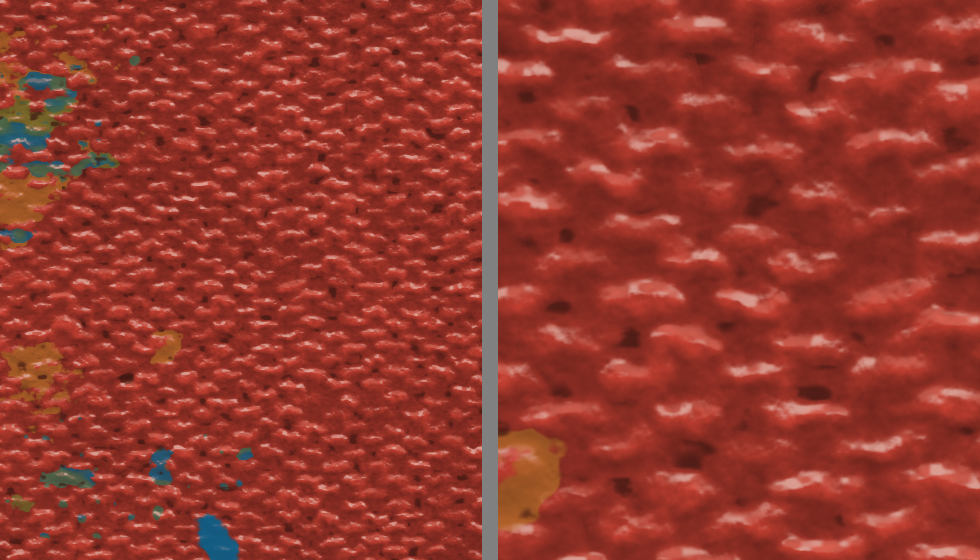
Left, the full canvas; right, a detail of the centre.
Write a Shadertoy shader that draws this texture.

```glsl
// Coarse red-painted canvas: a plain weave of soft staggered thread bumps, lit from above,
// with short wet glints and dark pinholes. Ragged ochre, green and blue paint remnants
// lie along the left side and bottom, mostly in the valleys between threads.

float hash(vec2 p) {
    vec3 q = fract(p.xyx * 0.1031);
    q += dot(q, q.yzx + 33.33);
    return fract((q.x + q.y) * q.z);
}

float noise(vec2 p) {
    vec2 i = floor(p), f = fract(p);
    f = f * f * (3.0 - 2.0 * f);
    return mix(mix(hash(i), hash(i + vec2(1, 0)), f.x),
               mix(hash(i + vec2(0, 1)), hash(i + vec2(1, 1)), f.x), f.y);
}

float fbm(vec2 p) {
    float sum = 0.0, amp = 0.53;
    for (int i = 0; i < 4; i++) {
        sum += amp * noise(p);
        p = mat2(1.6, 1.2, -1.2, 1.6) * p + 17.3;
        amp *= 0.5;
    }
    return sum;
}

// Height of the weave: 44 rows, 11.5 bumps per row, every other row shifted by half
float weave(vec2 uv) {
    vec2 q = uv * vec2(11.5, 44.0);
    q += vec2(0.25, 0.7) * (vec2(noise(uv * 9.0), noise(uv * 9.0 + 40.0)) - 0.5);
    q += vec2(0.12, 0.4) * (vec2(noise(uv * 60.0), noise(uv * 60.0 + 20.0)) - 0.5);
    float h = 0.0;
    for (int j = -1; j <= 1; j++) {
        float row = floor(q.y) + float(j);
        float x = q.x + 0.5 * mod(row, 2.0) + 0.12 * hash(vec2(row + 9.0, 7.0));
        vec2 id = vec2(floor(x), row) + 50.0;
        vec2 d = vec2(fract(x), q.y - row) - 0.5;
        d += (vec2(hash(id), hash(id + 31.0)) - 0.5) * vec2(0.14, 0.3);
        d /= vec2(0.30 + 0.08 * hash(id + 63.0), 0.5);
        h += exp(-d.x * d.x * d.x * d.x - 1.3 * d.y * d.y) * (0.55 + 0.5 * hash(id + 95.0));
    }
    return h + 0.55 * (fbm(uv * vec2(55, 85)) - 0.5);
}

// Ragged elliptical paint remnant
float stain(vec2 uv, vec2 centre, vec2 radius, float rag) {
    return smoothstep(0.0, 0.25, 1.0 - length((uv - centre) / radius) + rag);
}

// Small flecks scattered on a jittered grid, kept by chance
float flecks(vec2 uv, float density, float rag) {
    vec2 g = uv * vec2(27, 34), id = floor(g);
    vec2 d = fract(g) - 0.35 - 0.3 * vec2(hash(id + 11.0), hash(id + 23.0));
    float size = 0.06 + 0.16 * hash(id + 5.0);
    float mark = 1.0 - smoothstep(size - 0.06, size + 0.06, length(d) - 0.3 * rag);
    return mark * step(hash(id + 77.0), density);
}

void mainImage(out vec4 fragColor, in vec2 fragCoord) {
    vec2 uv = fragCoord / iResolution.xy;
    float h = weave(uv);
    float lit = h - weave(uv + vec2(0.0008, 0.003));
    float grain = fbm(uv * vec2(130, 170)) - 0.5;

    // Red ground: dark valleys, bright crowns, faint brush drag
    vec3 col = mix(vec3(0.51, 0.165, 0.13), vec3(0.70, 0.225, 0.175), smoothstep(0.05, 0.95, h));
    col *= 0.96 + 0.08 * noise(uv * 5.0) + 0.22 * grain;
    col *= 0.97 + 0.06 * noise(uv * vec2(120, 14));

    // Paint remnants, broken up by noise and by the threads
    float wear = 2.4 * (fbm(uv * vec2(27, 42)) - 0.5);
    float rag = wear - 0.7 * (h - 0.4);
    float ochre = stain(uv, vec2(0.04, 0.81), vec2(0.20, 0.18), rag - 0.5);
    ochre = max(ochre, stain(uv, vec2(0.02, 0.645), vec2(0.10, 0.06), rag));
    ochre = max(ochre, stain(uv, vec2(0.07, 0.32), vec2(0.11, 0.085), rag - 0.6));
    ochre = max(ochre, stain(uv, vec2(0.07, 0.37), vec2(0.06, 0.016), rag));
    ochre = max(ochre, stain(uv, vec2(0.345, 0.377), vec2(0.032, 0.025), rag - 0.1));
    col = mix(col, vec3(0.66, 0.40, 0.15), 0.75 * ochre);

    float green = stain(uv, vec2(0.03, 0.785), vec2(0.11, 0.05), rag);
    green = max(green, stain(uv, vec2(0.04, 0.10), vec2(0.025, 0.014), rag));
    green = max(green, stain(uv, vec2(0.22, 0.71), vec2(0.05, 0.015), rag - 0.4));
    col = mix(col, vec3(0.42, 0.40, 0.16), 0.8 * green);

    float blue = stain(uv, vec2(0.09, 0.838), vec2(0.08, 0.035), rag - 0.2);
    blue = max(blue, stain(uv, vec2(0.03, 0.748), vec2(0.10, 0.028), rag));
    blue = max(blue, stain(uv, vec2(0.08, 0.708), vec2(0.12, 0.02), rag - 0.15));
    blue = max(blue, stain(uv, vec2(0.04, 0.583), vec2(0.07, 0.010), rag));
    blue = max(blue, stain(uv, vec2(0.15, 0.147), vec2(0.05, 0.018), rag - 0.1));
    blue = max(blue, stain(uv, vec2(0.333, 0.165), vec2(0.017, 0.03), rag));
    blue = max(blue, stain(uv, vec2(0.328, 0.08), vec2(0.013, 0.016), 0.5 * rag));
    blue = max(blue, stain(uv, vec2(0.50, 0.186), vec2(0.015, 0.011), rag));
    float zone = max(1.0 - length((uv - vec2(0.22, 0.14)) / vec2(0.36, 0.14)),
                     0.6 - length((uv - vec2(0.22, 0.80)) / vec2(0.30, 0.20)));
    blue = max(blue, flecks(uv, 0.4 * zone, wear));
    vec3 teal = mix(vec3(0.09, 0.35, 0.47), vec3(0.27, 0.39, 0.29), smoothstep(0.3, 0.65, noise(uv * vec2(25, 60))));
    col = mix(col, teal, 0.88 * blue);

    // Leaning solid blue chip and a brown scab
    vec2 k = uv - vec2(0.458, 0.026);
    float chip = stain(vec2(k.x + 0.75 * k.y, k.y), vec2(0), vec2(0.040, 0.054), 0.4 * wear);
    col = mix(col, vec3(0.08, 0.36, 0.51), chip);
    col = mix(col, vec3(0.27, 0.10, 0.07), 0.8 * stain(uv, vec2(0.268, 0.322), vec2(0.022, 0.014), rag));

    // Relief light, pinholes between threads, broken pale glints on upper slopes
    col *= 1.0 + clamp(0.45 * lit, -0.16, 0.16) * (1.0 - 0.7 * chip);
    float hole = smoothstep(0.22, 0.0, h) * smoothstep(0.6, 0.85, noise(uv * vec2(45, 95) + 9.0));
    col = mix(col, vec3(0.24, 0.09, 0.07), 0.7 * hole * (1.0 - chip));
    float glint = smoothstep(0.02, 0.22, lit) * smoothstep(0.25, 0.6, h) * (1.0 - 0.8 * chip);
    float spark = smoothstep(0.42, 0.85, noise(uv * vec2(110, 210)));
    col = mix(col, vec3(0.80, 0.50, 0.44), 0.4 * glint);
    col = mix(col, vec3(0.88, 0.72, 0.68), 0.7 * glint * spark);

    fragColor = vec4(col, 1.0);
}
```
